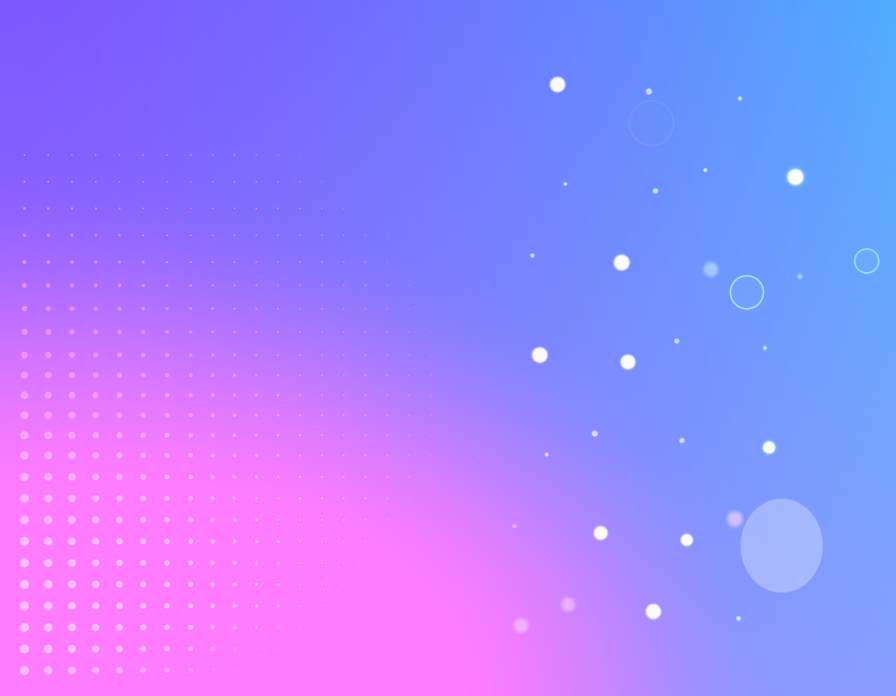
A Shadertoy shader for this background:

```glsl
// Lengths are in canvas heights, positions run over (0..ASPECT, 0..1)
const float ASPECT = 1.286;

const vec3 VIOLET = vec3(0.49, 0.345, 1.00);
const vec3 SKY = vec3(0.31, 0.68, 1.00);
const vec3 ORCHID = vec3(0.60, 0.45, 1.00);
const vec3 PERIWINKLE = vec3(0.54, 0.62, 1.00);
const vec3 PINK = vec3(1.00, 0.485, 1.00);
const vec3 DOT_HIGH = vec3(0.98, 0.60, 1.00);
const vec3 DOT_LOW = vec3(1.00, 0.85, 1.00);
const vec3 WHITE = vec3(1.0);
const vec3 CYAN = vec3(0.55, 0.93, 1.00);
const vec3 BLUSH = vec3(0.98, 0.78, 1.00);

const vec2 GLOW_RADII = vec2(0.65, 0.50);
const int COLUMNS = 19;
const int ROWS = 24;
const vec2 DOT_ORIGIN = vec2(0.0351, 0.0368);
const vec2 DOT_FIELD_CENTRE = vec2(0.033, 0.44);
const vec2 DOT_FIELD_RADII = vec2(0.60, 0.4515);
const float DOT_RADIUS = 0.0070;
const int LIGHTS = 27;
const float LIGHT_RADIUS = 0.0125;
const vec2 DISC_CENTRE = vec2(1.122, 0.216);
const vec2 DISC_RADII = vec2(0.0585, 0.067);

float hash(float n) {
    return fract(sin(n * 91.345 + 4.7) * 4375.85);
}

// Coverage of a disc whose edge is blurred by soft
float disc(float dist, float radius, float soft) {
    return 1.0 - smoothstep(radius - soft, radius + soft, dist);
}

// Cool bilinear base with an elliptical pink glow in the lower left
vec3 backdrop(vec2 uv) {
    float across = pow(uv.x, 1.5);
    vec3 cool = mix(mix(ORCHID, PERIWINKLE, uv.x), mix(VIOLET, SKY, across), uv.y);
    vec2 q = uv / GLOW_RADII;
    float r = length(q);
    float side = q.x / max(r, 0.001);
    float glow = 1.0 - smoothstep(mix(0.50, 0.75, side), mix(1.60, 1.35, side), r);
    return mix(cool, PINK, glow);
}

// Column and row positions, with a pitch that changes along each axis
float columnAt(float i) {
    return DOT_ORIGIN.x + 0.0341 * min(i, 7.0) + 0.03135 * max(i - 7.0, 0.0);
}

float rowAt(float j) {
    return DOT_ORIGIN.y + 0.0309 * min(j, 10.0) + 0.0288 * clamp(j - 10.0, 0.0, 5.0)
        + 0.0334 * clamp(j - 15.0, 0.0, 4.0) + 0.0385 * max(j - 19.0, 0.0);
}

// Halftone: find the nearest grid point, then size it by its place
vec3 addHalftone(vec3 col, vec2 p, float px) {
    vec2 c = DOT_ORIGIN;
    for (int i = 0; i < COLUMNS; i++) {
        float x = columnAt(float(i));
        if (abs(p.x - x) < abs(p.x - c.x)) c.x = x;
    }
    for (int j = 0; j < ROWS; j++) {
        float y = rowAt(float(j));
        if (abs(p.y - y) < abs(p.y - c.y)) c.y = y;
    }
    float field = length((c - DOT_FIELD_CENTRE) / DOT_FIELD_RADII);
    float taper = pow(max(1.0 - c.x / 0.66, 0.0), 1.3);
    float rise = mix(0.2, 1.0, 1.0 - smoothstep(0.38, 0.82, c.y));
    float lower = 1.0 - smoothstep(0.15, 0.55, c.y);
    float radius = max(DOT_RADIUS * taper * rise * mix(0.85, 1.0, lower), 0.0011);
    float cover = clamp(0.5 + (radius - length(p - c)) / px, 0.0, 1.0);
    float alpha = 0.72 * (1.0 - smoothstep(0.85, 1.08, field));
    return mix(col, mix(DOT_HIGH, DOT_LOW, lower), cover * alpha);
}

// Soft lights spread evenly over a leaning band on the right
vec3 addLights(vec3 col, vec2 p, float px) {
    for (int i = 0; i < LIGHTS; i++) {
        float n = float(i);
        vec2 s = fract(0.5 + n * vec2(0.7549, 0.5698));
        float y = mix(0.07, 0.95, s.y);
        vec2 c = vec2(mix(mix(0.69, 0.80, y), mix(1.12, 1.27, y), s.x), y);
        float big = step(0.5, fract(n * 0.618));
        float radius = LIGHT_RADIUS * mix(0.2 + 0.2 * hash(n), 0.75 + 0.3 * hash(n), big);
        float dim = step(0.65, hash(n + 31.0));
        float right = smoothstep(0.95, 1.2, c.x);
        vec3 tint = mix(BLUSH, CYAN, smoothstep(0.4, 0.8, y));
        vec3 core = mix(WHITE, tint, dim);
        float d = length(p - c);
        float alpha = mix(0.97, 0.65, max(dim, 1.0 - big));
        col = mix(col, CYAN, 0.6 * right * disc(d, radius, radius * 0.4 + px));
        col = mix(col, core, alpha * disc(d, radius * 0.9, radius * mix(0.15, 0.35, dim) + 0.5 * px));
    }
    return col;
}

vec3 addRing(vec3 col, vec2 p, vec2 centre, float radius, float alpha, float px) {
    float d = length(p - centre);
    col = mix(col, CYAN, 0.12 * alpha * disc(d, radius, px));
    return mix(col, mix(CYAN, WHITE, 0.4), alpha * disc(abs(d - radius), 0.0012, 0.7 * px));
}

void mainImage(out vec4 fragColor, in vec2 fragCoord) {
    vec2 uv = fragCoord / iResolution.xy;
    vec2 p = uv * vec2(ASPECT, 1.0);
    float px = 1.0 / iResolution.y;
    vec3 col = addHalftone(backdrop(uv), p, px);

    // Large translucent oval with a slightly brighter rim
    float oval = (length((p - DISC_CENTRE) / DISC_RADII) - 1.0) * DISC_RADII.x;
    col = mix(col, WHITE, 0.29 * disc(oval, 0.0, px) + 0.08 * disc(abs(oval), 0.001, px));

    // Thin rings
    col = addRing(col, p, vec2(1.072, 0.580), 0.0237, 0.75, px);
    col = addRing(col, p, vec2(1.244, 0.625), 0.0172, 0.65, px);
    col = addRing(col, p, vec2(0.935, 0.823), 0.0320, 0.10, px);

    fragColor = vec4(addLights(col, p, px), 1.0);
}
```
